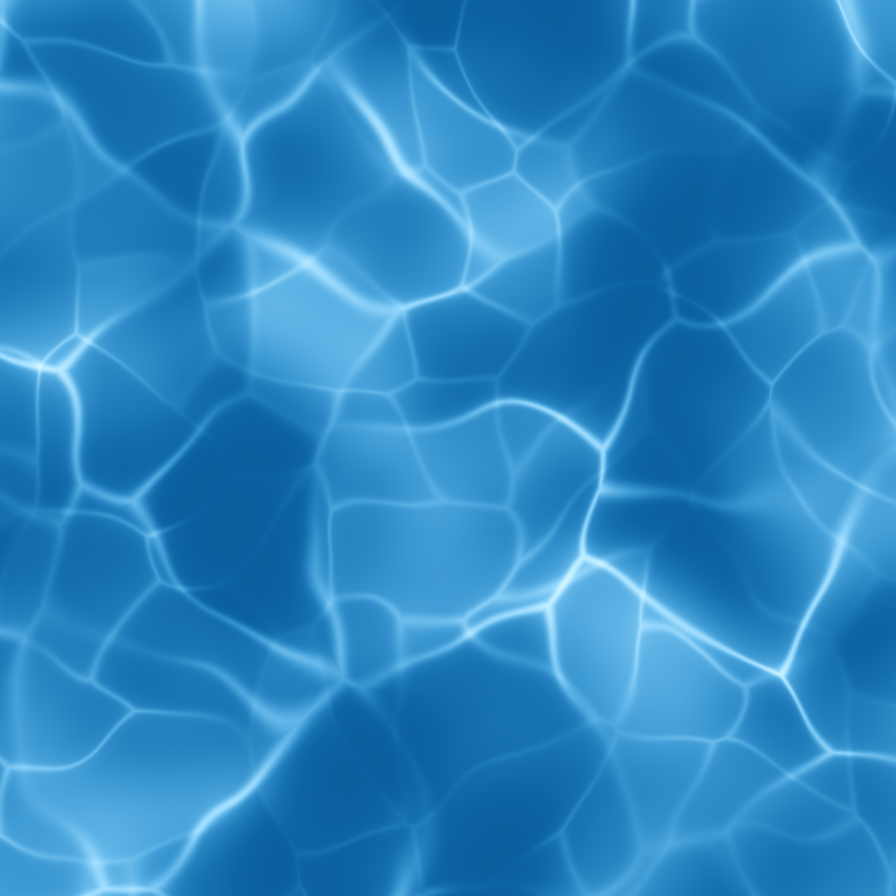
A WebGL 2 fragment shader for this texture:

```glsl
#version 300 es
precision highp float;
// Sunlit pool water: soft blue depth from gradient noise, overlaid with
// caustic webs. Each web is a warped Voronoi net whose borders become thin
// filaments with halos, whose corners glow and whose cells are faint sheets.

#define DEPTH_SCALE 3.0     // soft light and dark areas per canvas height
#define DEPTH_CONTRAST 0.78
#define BASE_LIGHT 0.19
#define WEB_SCALE 4.4       // cells of the bold web per canvas height
#define FINE_SCALE 7.3      // cells of the faint web
#define WARP 0.13           // bending of the filaments
#define LINE_WIDTH 0.032    // filament width in cell units
#define LINE_GAIN 0.58
#define HALO_GAIN 0.34
#define NODE_GAIN 0.34
#define SHEET_GAIN 0.32
#define SEED 17.0

uniform vec2 u_resolution;
out vec4 fragColor;

vec2 hash2(vec2 p) {
    vec3 q = fract((p.xyx + SEED) * vec3(0.1031, 0.1030, 0.0973));
    q += dot(q, q.yzx + 33.33);
    return fract((q.xx + q.yz) * q.zy);
}

float cornerSlope(vec2 cell, vec2 offset) {
    float angle = 6.28319 * hash2(cell).x;
    return dot(vec2(cos(angle), sin(angle)), offset);
}

float gradientNoise(vec2 p) {
    vec2 i = floor(p), f = p - i;
    vec2 u = f * f * f * (f * (f * 6.0 - 15.0) + 10.0);
    vec2 e = vec2(1.0, 0.0);
    float low = mix(cornerSlope(i, f), cornerSlope(i + e, f - e), u.x);
    float high = mix(cornerSlope(i + e.yx, f - e.yx), cornerSlope(i + 1.0, f - 1.0), u.x);
    return mix(low, high, u.y);
}

vec2 noise2(vec2 p) {
    return vec2(gradientNoise(p), gradientNoise(p + vec2(41.3, 27.8)));
}

// Bends the plane with one broad and one small swell.
vec2 warp(vec2 p, float shift) {
    return p + WARP * noise2(p * 3.3 + shift) + 0.22 * WARP * noise2(p * 9.0 + shift);
}

// Light of one caustic web; strength runs from 0 (dim, blurred) to 1 (sharp).
float causticWeb(vec2 p, float strength, float pixel) {
    vec2 home = floor(p);
    vec3 nearest = vec3(9.0);
    float sheet = 0.0, weightSum = 0.0;
    for (int y = -2; y <= 2; y++) {
        for (int x = -2; x <= 2; x++) {
            vec2 cell = home + vec2(x, y);
            vec2 site = cell + 0.5 + 0.92 * (hash2(cell) - 0.5);
            float d = length(site - p);
            // Keep the three smallest distances in order.
            if (d < nearest.x) nearest = vec3(d, nearest.xy);
            else if (d < nearest.y) nearest = vec3(nearest.x, d, nearest.y);
            else nearest.z = min(nearest.z, d);
            // Blend the sheets softly across their borders.
            float weight = exp(-16.0 * d);
            sheet += weight * (hash2(cell + 71.0).y - 0.5);
            weightSum += weight;
        }
    }
    float border = nearest.y - nearest.x;
    float corner = nearest.z - nearest.x;
    float width = max(LINE_WIDTH * mix(2.4, 1.0, strength), 1.5 * pixel);
    float line = exp(-border * border / (width * width));
    float halo = 0.6 * exp(-5.0 * border) + 0.4 * exp(-15.0 * border);
    float node = exp(-8.0 * corner);
    float glow = LINE_GAIN * line + HALO_GAIN * halo + NODE_GAIN * node;
    return mix(0.14, 1.0, strength) * glow + SHEET_GAIN * sheet / weightSum;
}

// Deep blue at 0, pale cyan at 1, near white above.
vec3 waterColor(float t) {
    vec3 deep = vec3(0.05, 0.39, 0.64);
    return deep + t * vec3(0.30, 0.46, 0.45) + t * t * vec3(0.25, 0.0, -0.10);
}

void main() {
    vec2 p = gl_FragCoord.xy / u_resolution.y;
    float pixel = 1.0 / u_resolution.y;

    // Soft depth.
    vec2 q = p + 0.06 * noise2(p * 4.0 + 7.7);
    float depth = gradientNoise(q * DEPTH_SCALE + 3.4)
                + 0.5 * gradientNoise(q * DEPTH_SCALE * 2.1 + 12.6);
    float light = BASE_LIGHT + DEPTH_CONTRAST * depth;

    // Bold and faint webs, each fading in and out over the canvas.
    float bold = smoothstep(-0.35, 0.5, gradientNoise(p * 3.7 + 22.1) + 0.25 * depth);
    float faint = smoothstep(-0.3, 0.6, gradientNoise(p * 4.6 + 35.9) + 0.25 * depth);
    vec2 turned = mat2(0.8, 0.6, -0.6, 0.8) * warp(p, 51.7);
    light += causticWeb(warp(p, 5.2) * WEB_SCALE, bold, pixel * WEB_SCALE);
    light += 0.55 * causticWeb(turned * FINE_SCALE + 9.3, 0.8 * faint, pixel * FINE_SCALE);

    // Soft floor for the deep areas, gentle limit for the glints.
    light = 0.5 * (light + sqrt(light * light + 0.02)) - 0.06;
    light = min(light, 0.8) + 0.6 * (1.0 - exp(-max(light - 0.8, 0.0) / 0.6));
    fragColor = vec4(clamp(waterColor(light), 0.0, 1.0), 1.0);
}
```
